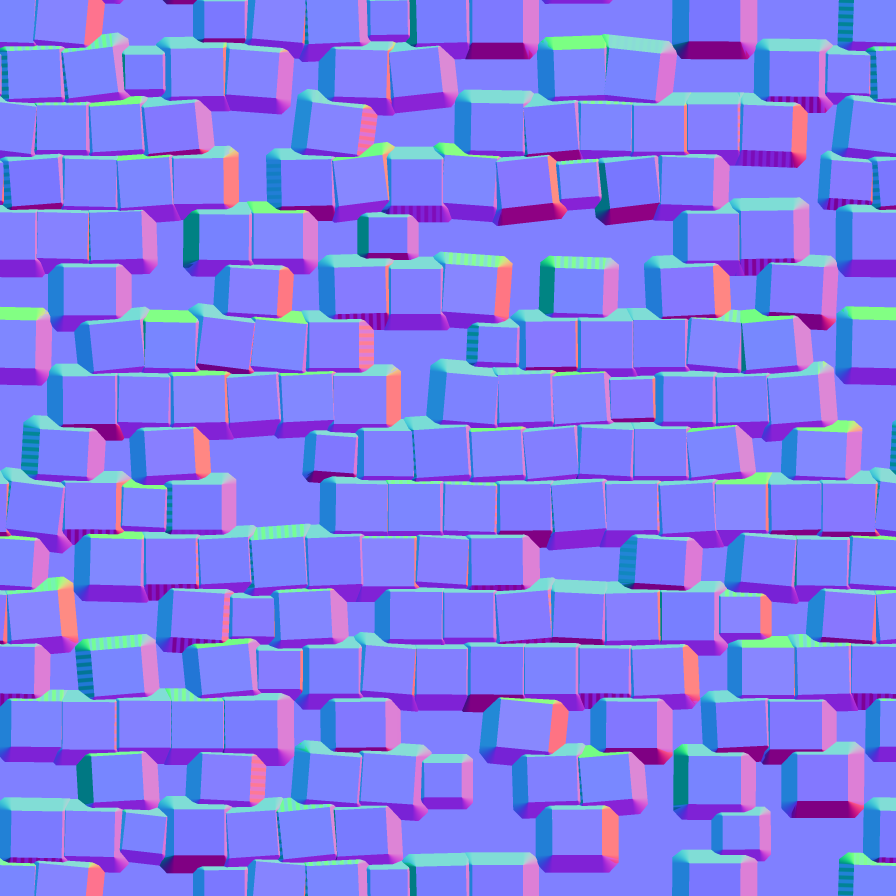
A Shadertoy shader for this texture map:

```glsl
// Tangent-space normal map of a wall of chamfered square blocks with gaps
#define CELLS_SHOWN 16.5              // cells across the canvas
#define PERIOD 16.0                   // cells before the layout repeats
#define EMPTY_LEVEL 0.36              // raises the number of missing blocks
#define HALF_FACE vec2(0.475, 0.435)  // half size of a block face, in cells
#define BEVEL 0.29                    // bevel width, in cells
#define BEVEL_SLOPE 1.08              // tangent of the bevel angle
#define SMALL_SHARE 0.13              // share of shrunken blocks
#define TURN 0.13                     // largest block rotation, in radians
#define FACE_TILT 0.07                // slant of the faces
#define RIBS 7.0                      // ribs per cell on ribbed sides
#define AA 3                          // samples per pixel side

// Three random values from 0 to 1
vec3 hash33(vec3 p) {
    p = fract(p * vec3(0.1031, 0.1030, 0.0973) + 0.137);
    p += dot(p, p.yxz + 33.33);
    return fract((p.xxy + p.yxx) * p.zyx);
}

// Missing blocks gather in loose clusters
bool isFilled(vec2 id) {
    float single = hash33(vec3(id, 3.0)).x;
    float cluster = hash33(vec3(floor(id / vec2(4.0, 2.0)), 17.0)).y;
    return 0.7 * single + 0.3 * cluster > EMPTY_LEVEL;
}

// Odd and even rows are staggered by half a cell
vec2 gridOffset(float row) {
    return vec2(mod(row, 2.0) < 0.5 ? 0.35 : -0.15, 0.345);
}

// Normal of one block in xyz, its height in w
vec4 block(vec2 q, vec2 id) {
    vec3 shape = hash33(vec3(id, 29.0));
    vec3 pose = hash33(vec3(id, 41.0)) * 2.0 - 1.0;
    vec2 lean = hash33(vec3(id, 59.0)).xy * 2.0 - 1.0;

    // Size and placement
    bool isSmall = shape.x < SMALL_SHARE;
    float size = isSmall ? mix(0.7, 0.82, shape.y) : mix(0.95, 1.02, shape.y);
    float top = BEVEL * (isSmall ? 0.72 : mix(0.92, 1.08, shape.z));
    float angle = TURN * pose.z * abs(pose.z);
    float c = cos(angle), s = sin(angle);
    mat2 turn = mat2(c, s, -s, c);
    q = (q - 0.025 * pose.xy) * turn;

    // Distance outside the face, with cut corners
    vec2 outside = abs(q) - HALF_FACE * size;
    outside.y *= q.y > 0.0 ? 1.25 : 0.95;
    float d = max(max(outside.x, outside.y), 0.7 * (outside.x + outside.y));
    float height = top - max(d, 0.0);
    if (d <= 0.0) return vec4(normalize(vec3(lean * FACE_TILT, 1.0)), height);

    // Bevels: sides facing the lean are upright, or ribbed
    vec2 side = normalize(max(outside, 0.0) * sign(q) + 1e-5);
    float facing = dot(lean + vec2(0.08, -0.03), side);
    float along = abs(side.x) > abs(side.y) ? q.y : q.x;
    float rib = smoothstep(-0.5, 0.5, sin(along * RIBS * 6.2832));
    float ribbed = 0.8 * rib * smoothstep(0.50, 0.54, facing);
    float upright = max(smoothstep(0.66, 0.74, facing), ribbed);
    vec3 sloped = normalize(vec3(side * BEVEL_SLOPE, 1.0));
    vec3 normal = normalize(mix(sloped, vec3(side, 0.03), upright));
    normal.xy = turn * normal.xy;
    return vec4(normal, height);
}

// The highest block at a point hides the others
vec3 wallNormal(vec2 p) {
    vec4 highest = vec4(0.0, 0.0, 1.0, 0.0);
    float baseRow = floor(p.y + gridOffset(0.0).y);
    for (int j = -1; j <= 1; j++) {
        float row = baseRow + float(j);
        vec2 g = p + gridOffset(row);
        for (int i = -1; i <= 1; i++) {
            vec2 cell = vec2(floor(g.x) + float(i), row);
            vec2 id = mod(cell, PERIOD);
            if (!isFilled(id)) continue;
            vec4 candidate = block(g - cell - 0.5, id);
            if (candidate.w > highest.w) highest = candidate;
        }
    }
    return highest.xyz;
}

void mainImage(out vec4 fragColor, in vec2 fragCoord) {
    vec3 color = vec3(0.0);
    for (int y = 0; y < AA; y++) {
        for (int x = 0; x < AA; x++) {
            vec2 jitter = (vec2(x, y) + 0.5) / float(AA) - 0.5;
            vec2 p = (fragCoord + jitter) / iResolution.y * CELLS_SHOWN;
            color += wallNormal(p) * 0.5 + 0.5;
        }
    }
    fragColor = vec4(color / float(AA * AA), 1.0);
}
```
